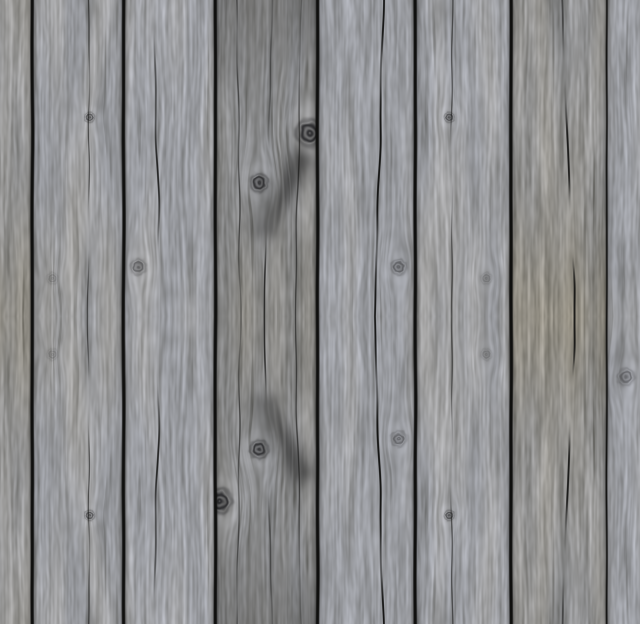
A Shadertoy shader for this texture:

```glsl
// Weathered grey planks: eight upright boards parted by dark gaps, with grain,
// knots, drying cracks and stains. Stretched gradient noise makes the fibres;
// the wood is folded about a horizontal axis, so each half reflects the other.

const int SEAM_COUNT = 7;
const float FIRST_SEAM = 0.051;
const float BOARD_PITCH = 0.1495;
const float PITCH_SHIFT = 0.014;
const float SEAM_HALF_WIDTH = 0.0024;
const float MIRROR_Y = 0.493;
const float MIRROR_X = 0.421;
const float GRAIN_CONTRAST = 0.85;

const vec3 LIGHT_WOOD = vec3(0.70, 0.71, 0.74);
const vec3 DARK_WOOD = vec3(0.46, 0.465, 0.47);
const vec3 WARM_TINT = vec3(1.0, 0.97, 0.90);
const vec3 KNOT_COLOR = vec3(0.18, 0.18, 0.19);
const vec3 STAIN_COLOR = vec3(0.22, 0.22, 0.22);
const vec3 GAP_COLOR = vec3(0.06, 0.06, 0.055);

// Lightness and warmth of each board, left to right
const float SHADE[8] = float[8](0.54, 0.62, 0.66, 0.36, 0.62, 0.65, 0.50, 0.66);
const float WARMTH[8] = float[8](0.7, 0.25, 0.1, 0.4, 0.05, 0.2, 0.85, 0.15);

// Knots: x, y, radius, darkness; paired ones are offsets from both mirror axes
const vec4 PAIRED_KNOTS[2] = vec4[2](
    vec4(0.281, 0.319, 0.008, 0.6), vec4(0.339, 0.061, 0.009, 0.22));
const vec4 SINGLE_KNOTS[8] = vec4[8](
    vec4(0.216, 0.572, 0.012, 0.5), vec4(0.623, 0.572, 0.012, 0.5),
    vec4(0.623, 0.297, 0.012, 0.45), vec4(0.405, 0.707, 0.014, 0.9),
    vec4(0.405, 0.280, 0.014, 0.9), vec4(0.484, 0.787, 0.021, 0.95),
    vec4(0.343, 0.197, 0.019, 0.95), vec4(0.978, 0.396, 0.013, 0.45));

// Cracks: x at the mirror axis, drift towards the ends, half width, strength
const vec4 CRACKS[8] = vec4[8](
    vec4(0.138, 0.001, 0.0006, 0.6), vec4(0.250, -0.010, 0.0010, 0.9),
    vec4(0.376, -0.006, 0.0007, 0.6), vec4(0.413, 0.012, 0.0009, 0.8),
    vec4(0.461, 0.010, 0.0007, 0.6), vec4(0.586, 0.013, 0.0011, 0.95),
    vec4(0.706, 0.001, 0.0006, 0.6), vec4(0.898, -0.020, 0.0011, 0.9));

vec2 hashGradient(vec2 cell) {
    vec3 h = fract(cell.xyx * vec3(0.1031, 0.1030, 0.0973));
    h += dot(h, h.yzx + 33.33);
    return fract((h.xx + h.yz) * h.zy) * 2.0 - 1.0;
}

float gradientNoise(vec2 p) {
    vec2 i = floor(p), f = fract(p);
    vec2 u = f * f * f * (f * (f * 6.0 - 15.0) + 10.0);
    float a = dot(hashGradient(i), f);
    float b = dot(hashGradient(i + vec2(1, 0)), f - vec2(1, 0));
    float c = dot(hashGradient(i + vec2(0, 1)), f - vec2(0, 1));
    float d = dot(hashGradient(i + vec2(1, 1)), f - vec2(1, 1));
    return mix(mix(a, b, u.x), mix(c, d, u.x), u.y);
}

float seamX(int i) {
    float d = float(i) - 1.8;
    return FIRST_SEAM + BOARD_PITCH * float(i) - PITCH_SHIFT * exp(-d * d);
}

int boardAt(float x) {
    int board = 0;
    for (int i = 0; i < SEAM_COUNT; i++) board += int(x > seamX(i));
    return board;
}

float segmentDistance(vec2 p, vec2 a, vec2 b) {
    vec2 ab = b - a;
    return length(p - a - ab * clamp(dot(p - a, ab) / dot(ab, ab), 0.0, 1.0));
}

// Adds one knot: x = dark disc, y = pale halo, z = sideways bend of the grain
void addKnot(inout vec3 knots, vec2 rel, vec4 knot) {
    rel.x *= iResolution.x / iResolution.y;
    float r = length(rel) / knot.z;
    r += 0.25 * gradientNoise(rel / knot.z * 1.7 + knot.xy * 90.0);
    float rings = 0.72 + 0.28 * sin(r * 13.0);
    float disc = (1.0 - smoothstep(0.6, 1.1, r)) * rings;
    float rim = 0.4 * exp(-pow((r - 1.0) * 5.0, 2.0));
    knots.x = max(knots.x, max(disc, rim) * knot.w);
    knots.y += exp(-pow((r - 1.7) * 1.4, 2.0)) * knot.w;
    vec2 reach = rel / knot.z * vec2(0.5, 0.27);
    knots.z -= 0.7 * rel.x * exp(-dot(reach, reach));
}

void mainImage(out vec4 fragColor, in vec2 fragCoord) {
    vec2 uv = fragCoord / iResolution.xy;
    float pixel = 1.0 / iResolution.x;
    float fold = abs(uv.y - MIRROR_Y);
    int board = boardAt(uv.x);

    // Knots, kept within their own board
    vec3 knots = vec3(0.0);
    vec2 folded = vec2(abs(uv.x - MIRROR_X), fold);
    for (int i = 0; i < 2; i++) addKnot(knots, folded - PAIRED_KNOTS[i].xy, PAIRED_KNOTS[i]);
    for (int i = 0; i < 8; i++)
        if (boardAt(SINGLE_KNOTS[i].x) == board) addKnot(knots, uv - SINGLE_KNOTS[i].xy, SINGLE_KNOTS[i]);

    // Fibres from broad bands down to fine lines
    vec2 g = vec2(uv.x + knots.z + float(board) * 3.7, fold);
    g.x += 0.006 * gradientNoise(g * vec2(14.0, 5.0));
    float broad = gradientNoise(g * vec2(28.0, 3.0));
    float medium = gradientNoise(g * vec2(95.0, 7.0) + 11.0);
    float fine = gradientNoise(g * vec2(200.0, 9.0) + 37.0);
    float flecks = gradientNoise(g * vec2(230.0, 40.0) + 71.0);
    float grain = 0.4 * broad + 0.55 * medium + 0.75 * fine + 0.35 * flecks;
    float streak = smoothstep(0.2, 0.5, gradientNoise(g * vec2(130.0, 5.0) + 53.0));
    float tone = SHADE[board] + GRAIN_CONTRAST * grain - 0.4 * streak + 0.22 * knots.y;
    vec3 color = mix(DARK_WOOD, LIGHT_WOOD, tone);

    // Warm weathering, strongest midway up the outer boards
    float warmth = WARMTH[board] * (0.6 + exp(-fold * fold * 40.0)) + 0.8 * broad;
    color *= mix(vec3(1.0), WARM_TINT, clamp(warmth, 0.0, 1.6));

    // Dark stains on the central board
    if (board == 3) {
        float d = segmentDistance(vec2(uv.x, fold), vec2(0.468, 0.25), vec2(0.415, 0.145));
        float stain = 0.75 * exp(-d * d * 2200.0) + 0.3 * smoothstep(0.3, 0.5, fold);
        stain *= clamp(0.7 + 1.2 * medium + 0.9 * broad, 0.0, 1.0);
        color = mix(color, STAIN_COLOR, stain);
    }
    color = mix(color, KNOT_COLOR, clamp(knots.x, 0.0, 1.0));

    // Cracks wander with the grain and fade in and out
    for (int i = 0; i < 8; i++) {
        vec4 crack = CRACKS[i];
        float wander = 0.005 * gradientNoise(vec2(crack.x * 70.0, fold * 9.0));
        float d = abs(uv.x - crack.x - crack.y * 2.0 * fold - wander);
        float fade = smoothstep(-0.3, 0.15, gradientNoise(vec2(crack.x * 190.0, fold * 6.0)));
        float line = 1.0 - smoothstep(crack.z - 0.5 * pixel, crack.z + pixel, d);
        color = mix(color, GAP_COLOR, line * crack.w * fade);
    }

    // Gaps between boards, with a shaded edge; the last one is thinner
    for (int i = 0; i < SEAM_COUNT; i++) {
        float wobble = 0.0015 * gradientNoise(vec2(float(i) * 5.3, uv.y * 7.0));
        float d = abs(uv.x - seamX(i) - wobble);
        float halfWidth = SEAM_HALF_WIDTH * (i == SEAM_COUNT - 1 ? 0.5 : 1.0);
        color *= 1.0 - 0.35 * exp(-max(d - halfWidth, 0.0) * 350.0);
        color = mix(GAP_COLOR, color, smoothstep(halfWidth - pixel, halfWidth + pixel, d));
    }
    fragColor = vec4(clamp(color, 0.0, 1.0), 1.0);
}
```
